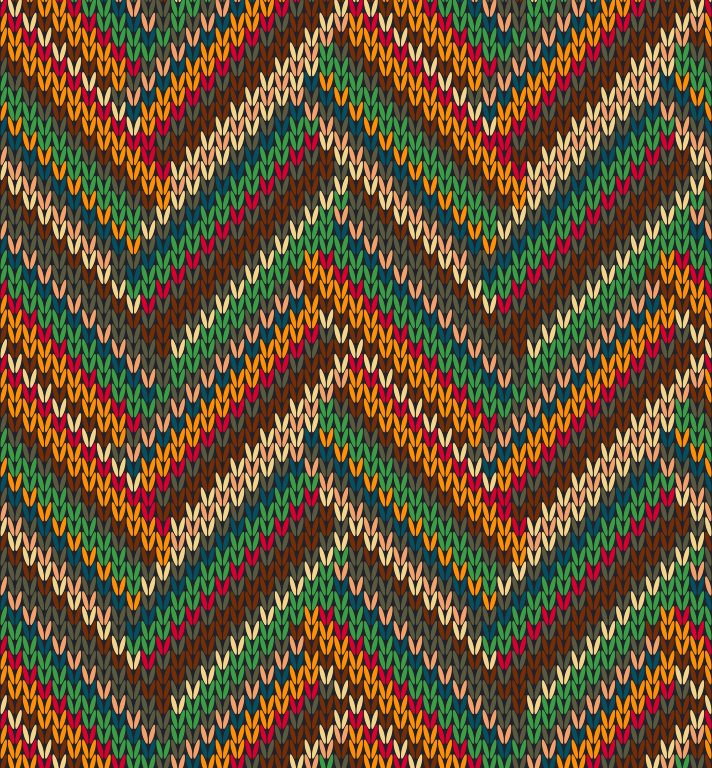
Reproduce this pattern procedurally as a Shadertoy shader.

```glsl
// Knitted herringbone: V-shaped stitches on dark wool in striped zigzag bands.
// Each stitch is two mirrored, sheared superellipses; its colour comes from one
// of two stripe sequences, for the falling or the rising arm of the zigzag.

const float COLUMNS = 48.0;            // stitches across the canvas
const int   REPEAT = 24;               // stitches per repeat, both ways
const float ARM_WIDTH = 12.0;          // stitches across one arm
const float SEAM_START = 8.0;          // leftmost column of the valley seam
const float SEAM_SWING = 4.0;          // sideways swing of the seams
const float SEAM_PERIOD = 12.0;        // rows per swing
const int   FALLING_OFFSET = 19;       // row where the falling stripes start
const int   RISING_OFFSET = 30;        // row where the rising stripes start

const float LEAF_SHEAR = 2.0;          // steepness of each half stitch
const vec2  LEAF_RADIUS = vec2(0.215, 0.445);
const float LEAF_POWER = 2.25;         // 2 is an ellipse, more is fuller

const vec3 WOOL_GAP = vec3(0.125, 0.13, 0.16);
const int GREY = 0, BROWN = 1, GREEN = 2, ORANGE = 3;
const int RED = 4, CREAM = 5, PEACH = 6, TEAL = 7;

const vec3 YARN[8] = vec3[8](
    vec3(0.35, 0.35, 0.25), vec3(0.45, 0.18, 0.03),
    vec3(0.23, 0.62, 0.28), vec3(1.00, 0.56, 0.02),
    vec3(0.85, 0.00, 0.19), vec3(0.95, 0.83, 0.54),
    vec3(0.95, 0.63, 0.42), vec3(0.02, 0.31, 0.37));

// Stripe orders from top to bottom
const int FALLING[24] = int[24](
    RED, ORANGE, ORANGE, BROWN, CREAM, RED, ORANGE, ORANGE,
    BROWN, GREY, GREEN, GREEN, ORANGE, TEAL, GREY, PEACH,
    CREAM, BROWN, GREY, GREY, PEACH, TEAL, GREEN, GREEN);
const int RISING[24] = int[24](
    RED, GREY, BROWN, BROWN, GREY, CREAM, GREEN, GREEN,
    GREY, PEACH, TEAL, ORANGE, ORANGE, RED, GREY, BROWN,
    BROWN, CREAM, PEACH, CREAM, GREY, TEAL, GREEN, GREEN);

int wrapIndex(int i) {
    return ((i % REPEAT) + REPEAT) % REPEAT;
}

// Yarn colour of one stitch; rows count downward
vec3 stitchColor(vec2 cell) {
    float swing = abs(1.0 - 2.0 * fract(cell.y / SEAM_PERIOD));
    float valley = SEAM_START + SEAM_SWING * swing;
    bool rising = mod(cell.x - valley, float(REPEAT)) < ARM_WIDTH;
    int column = int(cell.x);
    int row = int(cell.y);
    int yarn = rising ? RISING[wrapIndex(row + column - RISING_OFFSET)]
                      : FALLING[wrapIndex(row - column - FALLING_OFFSET)];
    return YARN[yarn];
}

// Approximate signed distance to a half stitch, corrected for its shear
float leafDistance(vec2 p) {
    vec2 q = abs(p) / LEAF_RADIUS;
    vec2 powers = pow(q, vec2(LEAF_POWER));
    float radius = pow(max(powers.x + powers.y, 1e-5), 1.0 / LEAF_POWER);
    vec2 slope = sign(p) * pow(q / radius, vec2(LEAF_POWER - 1.0)) / LEAF_RADIUS;
    vec2 gradient = vec2(slope.x + LEAF_SHEAR * slope.y, slope.y);
    return (radius - 1.0) / max(length(gradient), 1e-3);
}

void mainImage(out vec4 fragColor, in vec2 fragCoord) {
    // Stitch units, measured from the top left
    float pixel = COLUMNS / iResolution.x;
    vec2 p = vec2(fragCoord.x, iResolution.y - fragCoord.y) * pixel;

    // Mirror each column about its centre, then shear the rows into Vs
    float column = floor(p.x + 0.5);
    float across = abs(p.x - column) - 0.25;
    float along = p.y + LEAF_SHEAR * across;
    float row = floor(along);

    float d = leafDistance(vec2(across, along - row - 0.5));
    float coverage = 1.0 - smoothstep(-0.6 * pixel, 0.6 * pixel, d);
    vec3 color = mix(WOOL_GAP, stitchColor(vec2(column, row)), coverage);
    fragColor = vec4(color, 1.0);
}
```
